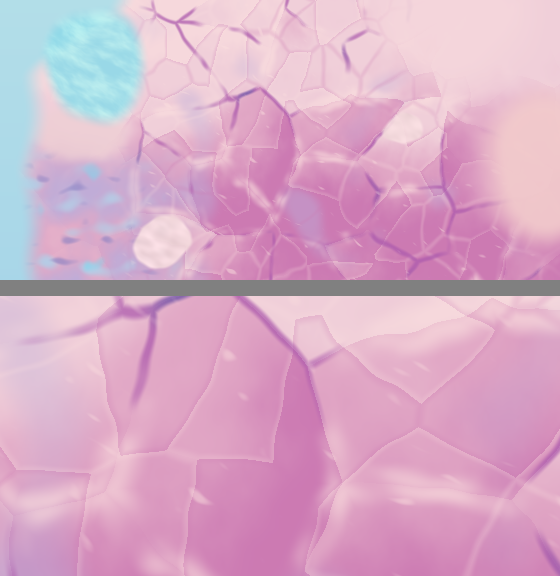
Top: the whole. Bottom: its middle third, enlarged.
Give the GLSL for this texture, as a Shadertoy shader.

```glsl
// Macro view of a pink quartz cluster against a soft blue backdrop.
// Warped Voronoi cells make the facets, gradient noise clouds and cracks them,
// and a focus mask melts the cluster into blurred glows at its sides.

vec2 hash2(vec2 p) {
    p = vec2(dot(p, vec2(127.1, 311.7)), dot(p, vec2(269.5, 183.3)));
    return fract(sin(p) * 43758.5);
}

float corner(vec2 cell, vec2 offset) {
    return dot(hash2(cell) * 2.0 - 1.0, offset);
}

// Gradient noise, roughly -0.7 to 0.7
float noise(vec2 p) {
    vec2 i = floor(p), f = fract(p), e = vec2(1, 0);
    vec2 u = f * f * f * (f * (f * 6.0 - 15.0) + 10.0);
    return mix(mix(corner(i, f), corner(i + e, f - e), u.x),
               mix(corner(i + e.yx, f - e.yx), corner(i + 1.0, f - 1.0), u.x), u.y);
}

float fbm(vec2 p) {
    float sum = 0.0, amp = 0.6;
    for (int i = 0; i < 4; i++) {
        sum += amp * noise(p);
        p = mat2(1.6, 1.2, -1.2, 1.6) * p + 3.7;
        amp *= 0.5;
    }
    return sum;
}

// Voronoi facet: x = distance to edge, y = random tone, zw = offset to the centre
vec4 facet(vec2 p) {
    vec2 i = floor(p), f = fract(p), nearest = vec2(0), home = vec2(0);
    float best = 9.0, edge = 9.0;
    for (int k = 0; k < 9; k++) {
        vec2 g = vec2(k % 3 - 1, k / 3 - 1);
        vec2 r = g + hash2(i + g) - f;
        if (dot(r, r) < best) { best = dot(r, r); nearest = r; home = g; }
    }
    for (int k = 0; k < 25; k++) {
        vec2 g = home + vec2(k % 5 - 2, k / 5 - 2);
        vec2 r = g + hash2(i + g) - f, d = r - nearest;
        if (dot(d, d) > 1e-4) edge = min(edge, dot(0.5 * (r + nearest), normalize(d)));
    }
    return vec4(edge, hash2(i + home + 5.3).x, nearest);
}

// Elliptical patch, 1 inside and 0 outside
float patchMask(vec2 p, vec2 centre, vec2 radius, float soft) {
    return 1.0 - smoothstep(1.0 - soft, 1.0 + soft, length((p - centre) / radius));
}

void mainImage(out vec4 fragColor, in vec2 fragCoord) {
    vec2 p = fragCoord / iResolution.y;
    float aa = 1.5 / iResolution.y;
    float cloud = fbm(p * 4.0);
    vec2 warp = vec2(noise(p * 4.0), noise(p * 4.0 + 7.0));
    vec2 ripple = vec2(noise(p * 19.0 + 2.0), noise(p * 19.0 + 9.0));
    vec2 q = p + 0.06 * warp + 0.010 * ripple;

    float focus = smoothstep(0.36, 0.62, p.x)
                * (1.0 - smoothstep(1.5, 1.95, p.x + 0.5 * (p.y - 0.4)));
    float detail = mix(0.25, 1.0, focus);

    // Large crystals with smaller, slanted planes inside
    vec4 big = facet(q * 3.7 + vec2(0.3, 0.6));
    vec4 small = facet(mat2(0.8, 0.6, -0.6, 0.8) * q * vec2(8.0, 6.5));
    vec2 tilt = normalize(hash2(vec2(big.y * 91.0, 4.0)) - 0.5 + 0.01);

    // Tone runs from pale at the top to magenta at the lower right
    float tone = 0.88 * (1.0 - smoothstep(0.12, 0.95, p.y))
               - 0.33 * (1.0 - smoothstep(0.4, 1.2, p.x)) + 0.06;
    tone += detail * (0.42 * (big.y - 0.5) + 0.32 * dot(big.zw, tilt) + 0.16 * (small.y - 0.5));
    tone += 0.35 * cloud + 0.10 * focus * fbm(p * vec2(22.0, 14.0));
    tone = clamp(tone, -0.15, 1.05);
    vec3 pale = vec3(0.94, 0.81, 0.85), rose = vec3(0.88, 0.65, 0.77);
    vec3 magenta = vec3(0.80, 0.48, 0.70), cream = vec3(0.98, 0.87, 0.87);
    vec3 lavender = vec3(0.74, 0.68, 0.85), ice = vec3(0.71, 0.80, 0.90);
    vec3 col = mix(pale, rose, smoothstep(0.1, 0.55, tone));
    col = mix(col, magenta, smoothstep(0.5, 0.95, tone));
    col = mix(col, cream, 0.7 * smoothstep(0.0, 0.2, -tone));

    // Violet reflections, strongest at the lower left
    float low = (1.0 - smoothstep(0.35, 0.75, p.x)) * (1.0 - smoothstep(0.28, 0.55, p.y));
    float violet = smoothstep(-0.35, 0.2, cloud) * low
                 + 0.45 * smoothstep(0.12, 0.45, noise(p * 5.0 + 31.0)) * focus;
    col = mix(col, lavender, clamp(violet, 0.0, 0.9));
    col = mix(col, ice, low * smoothstep(0.05, 0.4, noise(p * vec2(9.0, 13.0) + 4.0)));
    col = mix(col, vec3(0.50, 0.84, 0.93),
              0.8 * low * smoothstep(0.25, 0.5, noise(q * vec2(13.0, 9.0) + 17.0)));
    col = mix(col, vec3(0.53, 0.50, 0.76),
              0.6 * low * smoothstep(0.2, 0.5, noise(q * vec2(12.0, 24.0))));

    // Facet edges: bright rims, thin dark cracks, faint inner seams
    float lit = noise(p * 5.5 + 13.0);
    float rim = 1.0 - smoothstep(0.0, 0.10, abs(big.x - 0.03));
    float crack = 1.0 - smoothstep(0.004, 0.024 + 4.0 * aa, big.x);
    float seam = 1.0 - smoothstep(0.0, 0.05 + 8.0 * aa, small.x);
    col = mix(col, cream, 0.65 * detail * rim * smoothstep(-0.1, 0.35, lit + 0.4 * ripple.x));
    col = mix(col, mix(cream, magenta, step(0.5, small.y)), 0.22 * focus * seam);
    vec3 crackTint = mix(vec3(0.68, 0.36, 0.68), vec3(0.38, 0.30, 0.64),
                         smoothstep(0.1, 0.4, noise(p * 7.0 + 41.0)));
    col = mix(col, crackTint, 0.75 * focus * crack * smoothstep(-0.05, 0.25, -lit + 0.3 * ripple.y));

    // Fine slanted glints
    vec2 s = mat2(0.85, 0.53, -0.53, 0.85) * q;
    float glint = smoothstep(0.32, 0.55, noise(s * vec2(20.0, 52.0)));
    col = mix(col, cream, 0.5 * glint * focus);

    // Blurred cream crystals and two crisp bright ones
    vec2 b = p + 0.07 * warp;
    col = mix(col, vec3(0.95, 0.80, 0.80), 0.9 * patchMask(b, vec2(1.95, 0.40), vec2(0.22, 0.25), 0.25));
    col = mix(col, vec3(0.96, 0.84, 0.86), 0.85 * patchMask(b, vec2(1.62, 0.93), vec2(0.27, 0.22), 0.45));
    col = mix(col, vec3(0.93, 0.81, 0.83), 0.8 * patchMask(q, vec2(0.28, 0.53), vec2(0.15, 0.11), 0.3));
    float gem = patchMask(q, vec2(0.58, 0.13), vec2(0.10, 0.085), 0.08)
              + patchMask(q, vec2(1.43, 0.53), vec2(0.075, 0.05), 0.12);
    col = mix(col, vec3(0.96, 0.86, 0.87) + 0.09 * noise(s * vec2(18.0, 40.0)), 0.9 * gem);

    // Blue backdrop, then the cyan crystal in front of it
    float border = 0.11 + 0.06 * noise(vec2(p.y * 4.0, 2.0)) + 0.32 * smoothstep(0.72, 1.0, p.y);
    float back = 1.0 - smoothstep(border - 0.04, border + 0.06, p.x);
    col = mix(col, mix(vec3(0.66, 0.84, 0.91), vec3(0.70, 0.87, 0.91), p.y), back);
    float cyan = patchMask(b, vec2(0.33, 0.77), vec2(0.18, 0.19), 0.18);
    float sheen = smoothstep(-0.25, 0.4, fbm(s * vec2(8.0, 18.0)));
    col = mix(col, mix(vec3(0.56, 0.85, 0.91), vec3(0.74, 0.96, 0.95), sheen), 0.9 * cyan);

    fragColor = vec4(clamp(col, 0.0, 1.0), 1.0);
}
```
